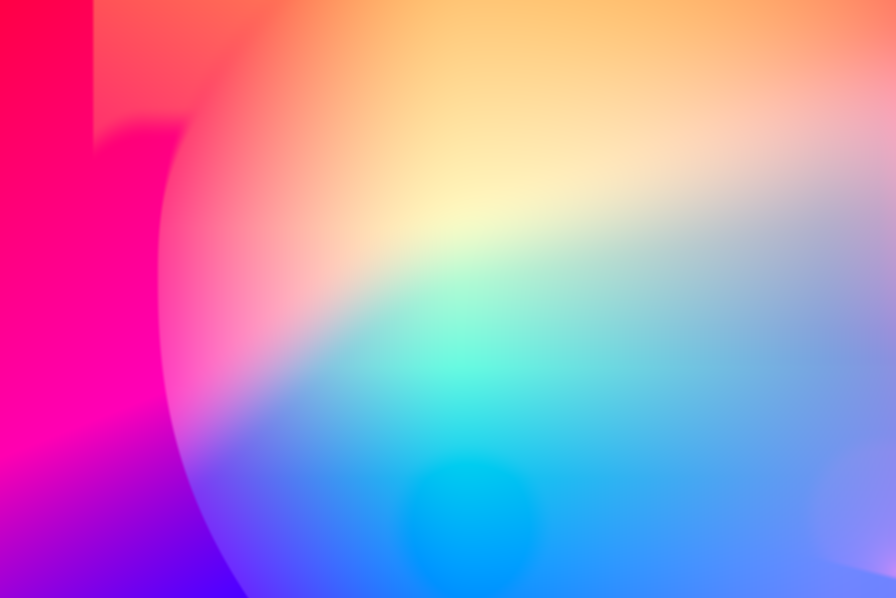
A Shadertoy shader for this background:

```glsl
#define SPINE_X 0.77
#define SPINE_SOFT 0.0015
#define CREST_Y 0.62
#define EDGE_X 0.264
#define EDGE_Y 0.541
#define POOL vec3(0.785, 0.12, 0.115)
#define LILAC vec3(1.475, 0.14, 0.12)
#define SPARK vec2(1.50, 0.045)

float smoothMin(float a, float b, float k) {
    float h = max(k - abs(a - b), 0.0) / k;
    return min(a, b) - h * h * k * 0.25;
}

// Soft disc: xy is the centre, z the radius
float softDisc(vec2 p, vec3 disc, float blur) {
    return 1.0 - smoothstep(-blur, blur, length(p - disc.xy) - disc.z);
}

// Rounded distances to the left and right of the bright spine
vec2 spineSides(float x) {
    float d = x - SPINE_X;
    return 0.5 * (sqrt(d * d + SPINE_SOFT) + vec2(-d, d));
}

// Cream crest fading to orange above and coral at the sides
vec3 warmLight(vec2 p) {
    vec2 side = spineSides(p.x);
    float rise = p.y - CREST_Y;
    float green = 0.985 - 0.55 * max(rise, 0.0)
                - 2.25 * pow(side.x, 1.6) - 0.63 * pow(side.y, 2.48);
    float blue = 0.77 - 0.79 * rise - 0.43 * side.x - 0.1 * side.y;
    blue += 0.25 * side.y * (1.0 - smoothstep(0.75, 1.0, p.y));
    return clamp(vec3(1.0, green, blue), 0.0, 1.0);
}

// Mint to azure down the spine, violet at the sides
vec3 coolLight(vec2 p) {
    vec2 side = spineSides(p.x);
    float spread = side.x + side.y;
    float red = 1.12 * side.x + 0.69 * side.y
              + max(2.1 - 3.0 * spread, 0.0) * max(p.y - 0.2, 0.0)
              + 1.2 * side.y * max(p.y - 0.4, 0.0);
    red -= 0.1 * softDisc(p, POOL, 0.028);
    float rightFall = min(0.09 + 1.3 * p.y, 0.6) - 0.5 * max(p.y - 0.45, 0.0);
    float green = min(1.0, 0.575 + 1.1 * p.y)
                - 1.6 * pow(side.x, 1.3) - side.y * rightFall;
    return clamp(vec3(red, green, 1.02 - 0.36 * p.y), 0.0, 1.0);
}

// Magenta field with a violet lower corner and a coral panel
vec3 outerField(vec2 p) {
    float depth = max(0.235 + 0.4 * p.x - p.y, 0.0);
    float blue = 0.82 - 0.55 * p.y + 0.35 * p.x + 0.15 * depth;
    vec3 field = vec3(exp(-depth * (2.1 + 2.4 * p.x)), 0.0, blue);

    float arch = 0.78 - 5.0 * pow(min(p.x - 0.244, 0.0), 2.0);
    float panel = smoothstep(0.152, 0.160, p.x)
                * smoothstep(-0.015, 0.045, p.y - arch);
    float green = 0.18 + 0.55 * (p.y - 0.75) + 0.4 * (p.x - 0.156);
    vec3 coral = vec3(1.0, green, 0.34 + 0.4 * (1.0 - p.y));
    return mix(field, coral, panel);
}

void mainImage(out vec4 fragColor, in vec2 fragCoord) {
    vec2 p = fragCoord / iResolution.y;

    // Bent ridge between the warm and cool light
    float ridge = smoothMin(0.55 + 0.85 * (p.x - 0.65),
                            0.605 + 0.27 * (p.x - 0.78), 0.06);
    vec2 side = spineSides(p.x);
    float blendWidth = 0.085 + 0.06 * side.x + 0.12 * side.y;
    float warmth = smoothstep(-blendWidth, blendWidth, p.y - ridge);
    vec3 inner = mix(coolLight(p), warmLight(p), warmth);

    // Rose tint along the right side
    float rose = smoothstep(1.36, 1.52, p.x) * smoothstep(0.2, 0.55, p.y);
    inner.r += 0.09 * rose * (1.0 - warmth);

    // Lilac disc and the small glow at its foot
    float foot = smoothstep(-0.006, 0.006, p.y - 0.045 + 0.25 * (p.x - SPARK.x + 0.05));
    inner.r += 0.035 * softDisc(p, LILAC, 0.02) * foot;
    inner += vec3(0.22, 0.03, -0.02) * foot * exp(-24.0 * length(p - SPARK));
    inner.r -= 0.06 * (1.0 - foot) * smoothstep(1.38, 1.5, p.x);

    // Curved left border, softer towards the top
    float offset = p.y - EDGE_Y;
    float border = EDGE_X + (offset > 0.0 ? 1.32 : 0.66) * pow(abs(offset), 2.4);
    float blur = 0.004 + 0.035 * smoothstep(0.65, 1.0, p.y);
    float inside = smoothstep(-blur, blur, p.x - border);

    fragColor = vec4(clamp(mix(outerField(p), inner, inside), 0.0, 1.0), 1.0);
}
```
